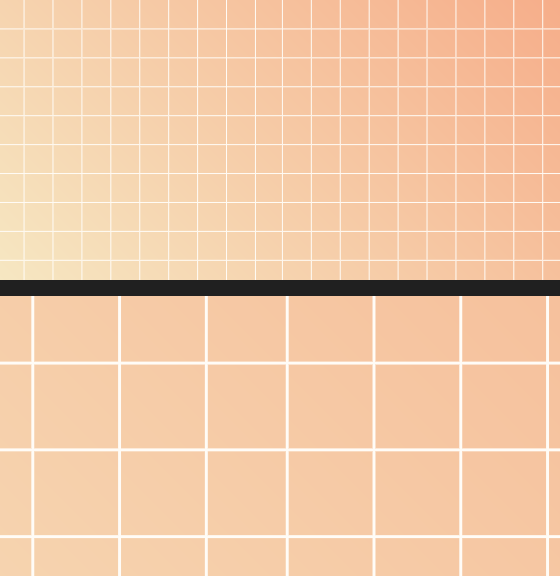
Top: the whole. Bottom: its middle third, enlarged.
Write a Shadertoy shader that draws this background.

```glsl
// Thin white grid in two panels over a diagonal cream-to-peach gradient.

// Lengths are fractions of the canvas height
const float SPACING = 0.1033;
const float LINE_WIDTH = 0.0035;
const float LEFT_START = 0.0859;     // first upright line of the left panel
const float LEFT_COUNT = 9.0;
const float RIGHT_START = 1.0086;    // first upright line of the right panel
const float RIGHT_COUNT = 10.0;
const float ROW_START = 0.0703;      // lowest level line
const float ROW_COUNT = 9.0;

const vec3 CREAM = vec3(0.965, 0.905, 0.760);
const vec3 PEACH = vec3(0.965, 0.680, 0.540);
const vec3 LINE_COLOR = vec3(1.0, 0.990, 0.970);

// Distance to the nearest line of a finite, evenly spaced series
float seriesDistance(float pos, float start, float count) {
    float index = clamp(round((pos - start) / SPACING), 0.0, count - 1.0);
    return abs(pos - start - index * SPACING);
}

// Antialiased coverage of a line, given the size of one pixel
float lineCoverage(float dist, float pixel) {
    return clamp(0.5 + (0.5 * LINE_WIDTH - dist) / pixel, 0.0, 1.0);
}

void mainImage(out vec4 fragColor, in vec2 fragCoord) {
    float pixel = 1.0 / iResolution.y;
    vec2 p = fragCoord * pixel;

    // Gradient at 45 degrees, from lower left to upper right
    float aspect = iResolution.x * pixel;
    vec3 color = mix(CREAM, PEACH, (p.x + p.y) / (aspect + 1.0));

    // The narrower column lies where the two panels meet
    float columnDist = min(seriesDistance(p.x, LEFT_START, LEFT_COUNT),
                           seriesDistance(p.x, RIGHT_START, RIGHT_COUNT));
    float rowDist = seriesDistance(p.y, ROW_START, ROW_COUNT);

    float grid = max(lineCoverage(columnDist, pixel), lineCoverage(rowDist, pixel));
    fragColor = vec4(mix(color, LINE_COLOR, grid), 1.0);
}
```
